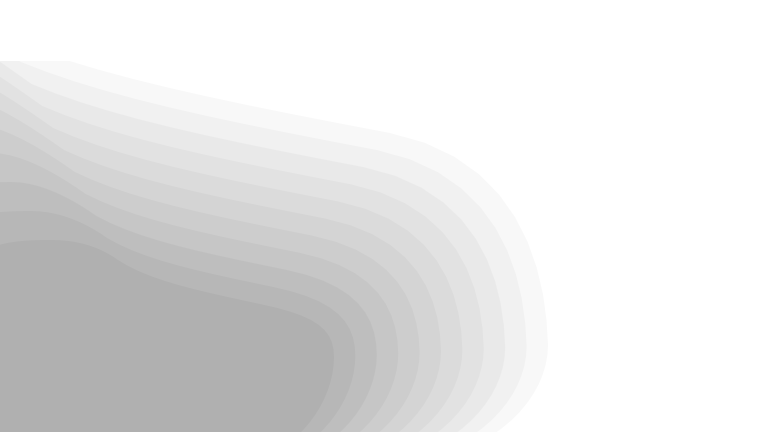
This background is drawn by a Shadertoy shader. Its source:

```glsl
const float DESIGN_HEIGHT = 432.0;   // design grid rows, measured from the top
const float SHELF_TOP = 61.0;        // flat upper limit of the stacked shapes
const int LAYERS = 11;
const int CURVES = 5;
const int SEGMENTS = 10;
const vec3 PAPER = vec3(1.0);
const vec3 CORE_GREY = vec3(0.69);

// Chained cubic control points of the widest and the narrowest contour
const vec2 OUTER[16] = vec2[16](
    vec2(-300, -30), vec2(-250, -45), vec2(-190, -50), vec2(-150, -50),
    vec2(-110, -50), vec2(-40, 5), vec2(10, 40),
    vec2(100, 76), vec2(215, 100), vec2(390, 133),
    vec2(515, 158), vec2(546, 262), vec2(548, 345),
    vec2(548, 378), vec2(528, 412), vec2(491, 436));
const vec2 INNER[16] = vec2[16](
    vec2(-20, 252), vec2(4, 240), vec2(30, 240), vec2(52, 240),
    vec2(78, 240), vec2(100, 247), vec2(118, 260),
    vec2(150, 281), vec2(200, 291), vec2(260, 304),
    vec2(318, 316), vec2(334, 330), vec2(334, 357),
    vec2(334, 385), vec2(320, 415), vec2(297, 436));

vec2 controlPoint(int index, float blend) {
    return mix(OUTER[index], INNER[index], blend);
}

vec2 cubicBezier(vec2 a, vec2 b, vec2 c, vec2 d, float t) {
    float s = 1.0 - t;
    return s * s * s * a + 3.0 * s * t * (s * b + t * c) + t * t * t * d;
}

float segmentDistanceSquared(vec2 p, vec2 a, vec2 b) {
    vec2 ap = p - a;
    vec2 ab = b - a;
    vec2 gap = ap - ab * clamp(dot(ap, ab) / dot(ab, ab), 0.0, 1.0);
    return dot(gap, gap);
}

// True when the segment passes above the point
bool crossesAbove(vec2 p, vec2 a, vec2 b) {
    if ((a.x <= p.x) == (b.x <= p.x)) return false;
    return mix(a.y, b.y, (p.x - a.x) / (b.x - a.x)) < p.y;
}

// Signed distance to a blended contour, negative inside
float contourDistance(vec2 p, float blend) {
    float nearest = 1e9;
    float side = 1.0;
    for (int curve = 0; curve < CURVES; curve++) {
        int first = curve * 3;
        vec2 a = controlPoint(first, blend);
        vec2 b = controlPoint(first + 1, blend);
        vec2 c = controlPoint(first + 2, blend);
        vec2 d = controlPoint(first + 3, blend);
        vec2 start = a;
        for (int i = 1; i <= SEGMENTS; i++) {
            vec2 end = cubicBezier(a, b, c, d, float(i) / float(SEGMENTS));
            nearest = min(nearest, segmentDistanceSquared(p, start, end));
            if (crossesAbove(p, start, end)) side = -side;
            start = end;
        }
    }
    return side * sqrt(nearest);
}

float coverage(float signedDistance, float pixel) {
    return clamp(0.5 - signedDistance / pixel, 0.0, 1.0);
}

void mainImage(out vec4 fragColor, in vec2 fragCoord) {
    float pixel = DESIGN_HEIGHT / iResolution.y;
    vec2 p = vec2(fragCoord.x, iResolution.y - fragCoord.y) * pixel;

    // Each nested contour darkens the paper by one equal step
    float depth = 0.0;
    for (int layer = 0; layer < LAYERS; layer++) {
        float blend = float(layer) / float(LAYERS - 1);
        float shape = max(contourDistance(p, blend), SHELF_TOP - p.y);
        depth += coverage(shape, pixel);
    }
    fragColor = vec4(mix(PAPER, CORE_GREY, depth / float(LAYERS)), 1.0);
}
```
